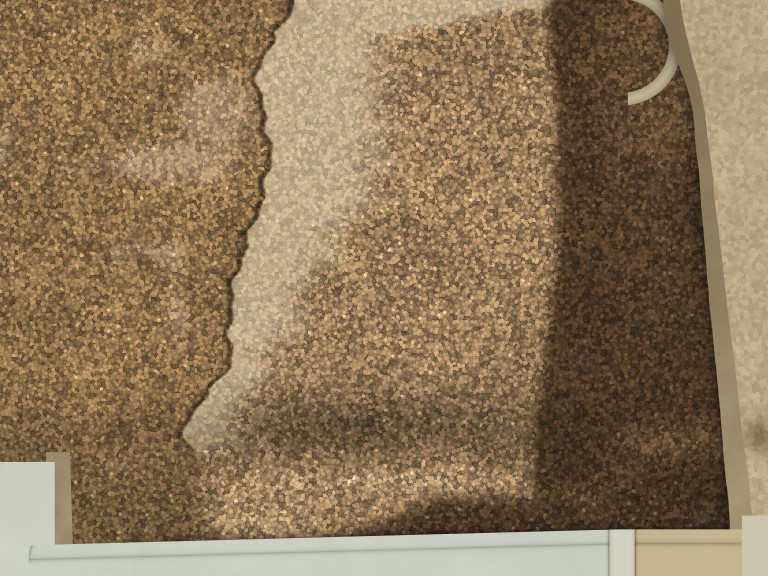
A Shadertoy shader for this texture:

```glsl
// Sandy gravel seen from above: a pale dry band with a ragged left edge,
// a cast shadow on the right, a stone wall and a white rail along the bottom.
// Soft masks tint the ground, cellular noise makes grains, layered sines stains.

vec2 hash2(vec2 p) {
    return fract(sin(p * mat2(127.1, 311.7, 269.5, 183.3)) * 43758.5);
}

// x: distance to the nearest grain centre, y: random value of that grain
vec2 grains(vec2 p) {
    vec2 best = vec2(9, 0);
    for (int k = 0; k < 9; k++) {
        vec2 cell = floor(p) + vec2(k % 3 - 1, k / 3 - 1);
        vec2 h = hash2(cell);
        float d = length(cell + h - p);
        if (d < best.x) best = vec2(d, fract(h.x * 7.3 + h.y * 3.7));
    }
    return best;
}

// Smooth stains, roughly -1 to 1
float layeredSines(vec2 p) {
    float sum = 0., amp = .5;
    for (int i = 0; i < 5; i++) {
        sum += amp * sin(p.x + 1.6 * sin(p.y * .8)) * cos(p.y + 1.3 * sin(p.x * .7));
        p = mat2(1.5, 1.1, -1.1, 1.5) * p + 2.7;
        amp *= .62;
    }
    return sum;
}

float blob(vec2 p, float x, float y, float w, float h) {
    vec2 q = (p - vec2(x, y)) / vec2(w, h);
    return exp(-dot(q, q));
}

// Antialiased coverage, full where d is negative
float fill(float d) { return clamp(.5 - d * iResolution.y, 0., 1.); }

float box(vec2 p, float x0, float x1, float top) {
    return fill(max(max(x0 - p.x, p.x - x1), p.y - top));
}

float rise(float a, float b, float x) { return smoothstep(a, b, x); }

float bandLeft(float y) {
    return .338 - .018 * rise(.19, .26, y) + .08 * rise(.25, .38, y)
        + .069 * rise(.45, .74, y) - .021 * rise(.74, .86, y) + .06 * rise(.87, 1., y)
        + .004 * sin(y * 71.) + .003 * sin(y * 143. + 1.);
}

vec3 ground(vec2 p) {
    float stain = layeredSines(p * 13.), fine = layeredSines(p * 47. + 4.);
    float streak = layeredSines(mat2(.9, .35, -.35, .9) * p * vec2(16, 55));
    float x = p.x, y = p.y, side = x - bandLeft(y);
    vec3 col = mix(vec3(.54, .435, .285), vec3(.59, .485, .345), rise(0., .02, side));
    col *= 1. + .1 * stain + .06 * fine;

    // Dry patches on the left
    float dry = blob(p, .38, .8, .11, .08) + blob(p, .27, .71, .12, .03)
        + .8 * blob(p, .25, .56, .1, .028) + .6 * blob(p, .31, .44, .025, .08)
        + .8 * blob(p, 0., .74, .04, .08) + .6 * blob(p, .27, .91, .07, .03);
    dry = rise(.2, 1., dry + .35 * stain + .25 * fine) * (1. - rise(-.01, 0., side));
    col = mix(col, vec3(.69, .59, .455), dry * .85);
    col *= 1. - .23 * (1. - rise(.1, .36, y)) * (1. - rise(.3, .42, x));

    // Pale band, crisp on the left and feathered on the right
    float right = min(.26 + .55 * y, .66) + .3 * rise(.92, 1.01, y);
    float band = 1. - rise(-.055, .05, x - right + .035 * streak + .025 * fine);
    band *= rise(-.001, .004, side) * rise(.19, .26, y);
    col = mix(col, vec3(.755, .675, .54), band);
    col *= 1. - .42 * exp(-pow(side * 200. + .8, 2.)) * rise(.18, .25, y);

    // Damp belt with a light strip below
    col *= 1. - .36 * blob(p, .67, .255 + .015 * stain, .32, .06);
    float strip = blob(p, .67, .165, .25, .025) + blob(p, .46, .1, .1, .05);
    col = mix(col, vec3(.69, .59, .44), .65 * rise(.2, 1., strip + .3 * fine));

    // Cast shadow and paler worn areas
    float shadowX = .92 + .043 * rise(.18, .6, y) - .015 * rise(.7, 1., y);
    float shadow = rise(-.012, .022, x - shadowX + .005 * fine) * rise(.08, .17, y);
    col *= 1. - shadow * vec3(.48, .525, .56);
    float worn = blob(p, 1.13, .86, .08, .15) + blob(p, 1.17, .235, .1, .025);
    col += vec3(.13, .11, .085) * worn * (.8 + .4 * stain);

    // Dark slope above the rail
    float slope = .075 + .07 * rise(.5, .85, x) + .06 * rise(1.02, 1.2, x) + .012 * stain;
    float dark = (1. - rise(-.025, .012, y - slope)) * rise(.45, .75, x);
    col = mix(col, vec3(.25, .185, .12), dark * .85);

    // Grains and scattered light pebbles
    vec2 grain = grains(p * 155.), pebble = grains(p * 82.);
    float rough = mix(1., .38, max(band, dry * .6));
    col *= 1. + rough * (.62 * (grain.y - .5) - .35 * (grain.x - .42));
    float spot = step(.9, pebble.y) * (1. - rise(.16, .36, pebble.x));
    return col + vec3(.2, .18, .15) * spot * rough * (1. - .45 * shadow);
}

void mainImage(out vec4 fragColor, in vec2 fragCoord) {
    vec2 p = fragCoord / iResolution.y;
    vec3 col = ground(p);
    float speck = grains(p * 130.).y - .5, stain = layeredSines(p * 17.);

    // Curved pipe in the upper right corner
    float pipe = abs(length(p - vec2(1.08, .92)) - .092);
    col = mix(col, vec3(.76, .71, .59) - 9. * pipe, fill(max(pipe - .011, 1.09 - p.x)));

    // Stone wall: shaded side face, then lit top
    float wallX = 1.275 - .09 * p.y - .035 * rise(.8, .98, p.y) + .002 * stain;
    float topX = 1.318 - .118 * p.y - .02 * rise(.8, 1., p.y) + .002 * stain;
    col *= 1. - .35 * exp(-max(wallX - p.x, 0.) * 70.);
    vec3 face = mix(vec3(.64, .58, .45), vec3(.48, .42, .31), p.y);
    col = mix(col, face + .04 * stain, fill(wallX - p.x));
    vec3 stone = vec3(.715, .645, .51) + .035 * stain + .1 * speck;
    stone -= .2 * blob(p, 1.32, .24, .025, .03);
    col = mix(col, stone, fill(topX - p.x));

    // White block on the left with its weathered side
    col = mix(col, vec3(.6, .54, .42) + .07 * stain, box(p, .08, .128 - .03 * p.y, .215));
    col = mix(col, vec3(.8, .81, .755) + .02 * stain, box(p, -1., .095, .198));

    // Rail with grooves, a joint post and a cream right part
    float depth = min(.052 + .027 * p.x, .081) - p.y;
    col *= 1. - .45 * exp(min(depth, 0.) * 130.) * rise(.12, .4, p.x) * fill(p.x - 1.265);
    vec3 rail = mix(vec3(.79, .81, .76), vec3(.77, .71, .57), rise(1.098, 1.104, p.x));
    rail += .02 * stain - .16 * exp(-abs(depth - .025) * 350.);
    rail = mix(rail, vec3(.82, .82, .75), box(p, 1.058, 1.102, 1.));
    rail -= .25 * exp(-abs(abs(p.x - 1.08) - .023) * 500.);
    rail -= .18 * exp(-abs(p.x - .04 - .3 * p.y) * 400.);
    col = mix(col, rail, fill(-depth) * box(p, .05, 1.293, 1.));

    // White cap at the foot of the wall
    col = mix(col, vec3(.79, .77, .68), box(p, 1.288, 2., .105));
    fragColor = vec4(clamp(col, 0., 1.), 1);
}
```
